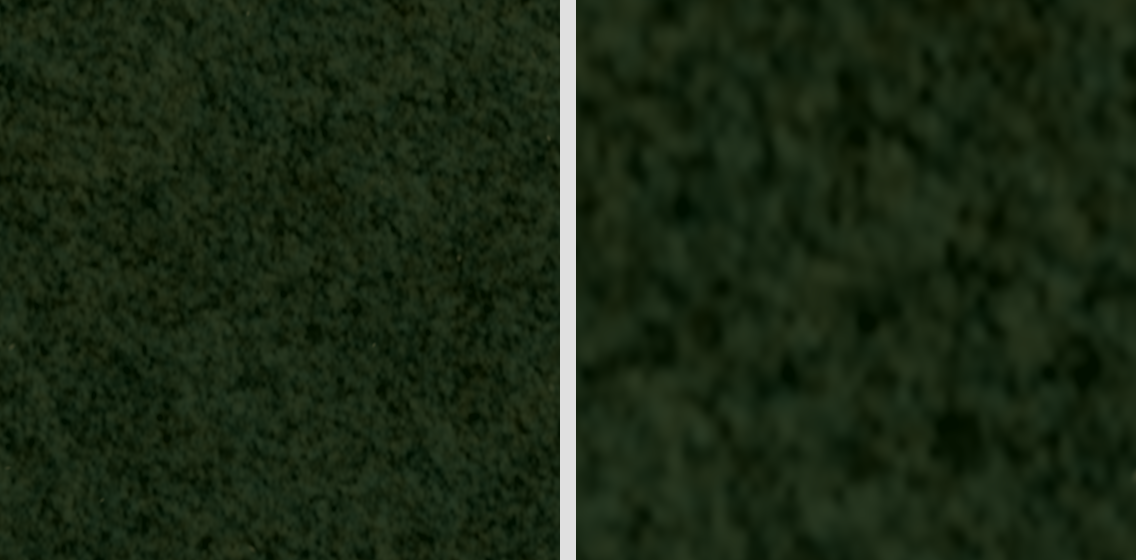
Left: the whole. Right: its middle third, enlarged.
This texture is drawn by a Shadertoy shader. Its source:

```glsl
// Dark mossy felt: soft, slightly upright grains in deep green with near-black pits.
// Rotated layers of value noise give the relief; a second set drifts the hue between
// olive and cool green, and a few pale flecks are scattered on a jittered grid.

#define BASE_GREEN  vec3(0.098, 0.152, 0.071)
#define TONE_STEP   vec3(0.028, 0.029, 0.025)
#define WARM_SHIFT  vec3(0.013, 0.001, -0.007)
#define FLECK_COLOR vec3(0.30, 0.31, 0.20)
#define GRAIN_FREQ  vec2(84.0, 58.0)
#define GRAIN_LEAN  0.28
#define PIT_SKEW    0.09
#define FLECK_FREQ  14.0
#define FLECK_SHARE 0.09

// Integer hash: lattice cell and layer to a value in 0..1
float hash(vec2 cell, uint layer) {
    uvec2 q = uvec2(ivec2(cell));
    uint h = q.x * 1664525u + q.y * 22695477u + layer * 747796405u;
    h = (h ^ (h >> 16)) * 2246822519u;
    h = (h ^ (h >> 13)) * 3266489917u;
    h ^= h >> 16;
    return float(h >> 8) / 16777216.0;
}

mat2 rotation(float angle) {
    float c = cos(angle), s = sin(angle);
    return mat2(c, s, -s, c);
}

// Smooth value noise centred on zero
float noise(vec2 p, uint layer) {
    vec2 cell = floor(p), f = p - cell;
    vec2 w = f * f * (3.0 - 2.0 * f);
    float low = mix(hash(cell, layer), hash(cell + vec2(1, 0), layer), w.x);
    float high = mix(hash(cell + vec2(0, 1), layer), hash(cell + vec2(1, 1), layer), w.x);
    return mix(low, high, w.y) - 0.5;
}

// Relief with roughly unit deviation: two grain sizes, clumps and broad shade
float relief(vec2 uv) {
    float sum = 0.0;
    // Grain layers lean by differing angles to hide the lattice
    for (int i = 0; i < 3; i++) {
        float k = float(i);
        vec2 p = rotation(-GRAIN_LEAN + 0.35 * (k - 1.0)) * uv;
        sum += noise(p * GRAIN_FREQ * (1.0 + 0.35 * k), uint(i)) * (0.9 - 0.15 * k);
    }
    vec2 leaned = rotation(-2.0 * GRAIN_LEAN) * uv;
    sum += 0.42 * noise(leaned * vec2(34.0, 22.0), 5u);
    sum += 0.30 * noise(leaned * vec2(13.0, 8.0), 6u);
    sum += 0.22 * noise(rotation(0.6) * uv * 4.0, 7u);
    return sum * 3.3;
}

// Olive-to-cool drift, from grain size up to wide patches
float warmth(vec2 uv) {
    vec2 p = rotation(0.5) * uv;
    return 1.5 * noise(p * 62.0, 11u) + 1.3 * noise(p * 27.0, 12u) + 1.0 * noise(p * 6.0, 13u);
}

// Sparse soft flecks, each kept inside its own cell
float flecks(vec2 uv) {
    vec2 p = uv * FLECK_FREQ, cell = floor(p);
    vec2 center = 0.2 + 0.6 * vec2(hash(cell, 21u), hash(cell, 22u));
    vec2 d = rotation(3.0 * hash(cell, 23u)) * (p - cell - center);
    float radius = mix(0.06, 0.12, hash(cell, 24u));
    float spot = 1.0 - smoothstep(0.0, radius, length(d * vec2(1.0, 0.65)));
    float present = step(hash(cell, 25u), FLECK_SHARE);
    return present * spot * mix(0.25, 0.75, hash(cell, 26u));
}

void mainImage(out vec4 fragColor, in vec2 fragCoord) {
    vec2 uv = fragCoord / iResolution.y;

    // Deepen the pits and ease off the highlights
    float tone = relief(uv);
    tone -= PIT_SKEW * (tone * tone - 1.0);
    tone = clamp(tone, -3.2, 2.6);

    vec3 color = BASE_GREEN + TONE_STEP * tone + WARM_SHIFT * warmth(uv);
    color = mix(color, FLECK_COLOR, flecks(uv));
    fragColor = vec4(clamp(color, 0.0, 1.0), 1.0);
}
```
